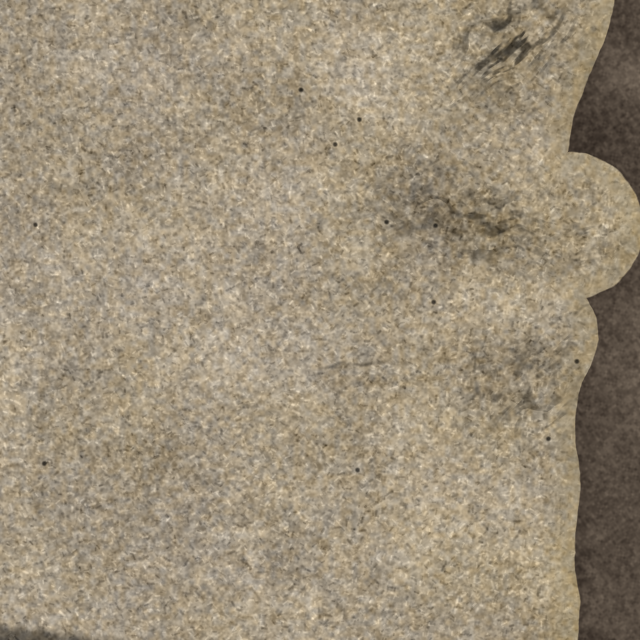
Write a WebGL 2 fragment shader that draws this texture.

```glsl
#version 300 es
precision highp float;
// Weathered, fibrous sandstone slab with a rounded lobe against dark ground.
#define STONE vec3(0.650, 0.598, 0.510)
#define WARM_RIM vec3(0.640, 0.580, 0.465)
#define GROUND vec3(0.330, 0.288, 0.248)
#define FIBRE_CELLS 105.0
#define FIBRE_GAIN 0.095
#define GRAIN_GAIN 0.30
#define PATCH_GAIN 0.16
#define CREVICE_GAIN 0.50

uniform vec2 u_resolution;
out vec4 fragColor;

float hash(vec2 p) {
    vec3 q = fract(p.xyx * vec3(0.1031, 0.1030, 0.0973));
    q += dot(q, q.yzx + 33.33);
    return fract((q.x + q.y) * q.z);
}

float noise(vec2 p) {
    vec2 i = floor(p), f = fract(p);
    f = f * f * (3.0 - 2.0 * f);
    vec2 e = vec2(0.0, 1.0);
    return mix(mix(hash(i), hash(i + e.yx), f.x),
               mix(hash(i + e.xy), hash(i + e.yy), f.x), f.y);
}

float fbm(vec2 p) {
    float sum = 0.0, gain = 0.5;
    for (int i = 0; i < 4; i++) {
        sum += gain * noise(p);
        p = mat2(1.6, 1.2, -1.2, 1.6) * p + 7.3;
        gain *= 0.5;
    }
    return sum;
}

vec2 turn(vec2 p, float a) {
    float c = cos(a), s = sin(a);
    return vec2(c * p.x + s * p.y, c * p.y - s * p.x);
}

// Soft elliptical spot, tilted by angle
float spot(vec2 p, vec2 centre, vec2 radius, float angle) {
    vec2 q = turn(p - centre, angle) / radius;
    return exp(-dot(q, q));
}

float segment(vec2 p, vec2 a, vec2 b) {
    vec2 d = b - a;
    return length(p - a - d * clamp(dot(p - a, d) / dot(d, d), 0.0, 1.0));
}

// Fine broken grooves running along one direction
float grooves(vec2 p, float angle) {
    vec2 q = turn(p, angle) * 75.0;
    q.y += 2.5 * noise(q * 0.3);
    float ridges = 0.6 * noise(q * vec2(0.4, 1.3)) + 0.4 * noise(q * vec2(1.1, 2.6) + 5.0);
    return smoothstep(0.45, 0.75, ridges);
}

// Short light and dark strands of uneven strength, one per cell
float fibres(vec2 p, float cells, float flow) {
    vec2 g = p * cells, base = floor(g);
    float sum = 0.0;
    for (int j = -1; j <= 1; j++)
    for (int i = -1; i <= 1; i++) {
        vec2 id = base + vec2(i, j);
        vec2 centre = id + vec2(hash(id + 3.1), hash(id + 19.7));
        float angle = flow + 2.6 * (hash(id + 41.3) - 0.5);
        vec2 arm = vec2(cos(angle), sin(angle)) * mix(0.1, 0.5, hash(id + 57.9));
        float d = segment(g, centre - arm, centre + arm);
        float sway = 2.0 * hash(id + 73.5) - 1.0;
        sum += 1.4 * sway * abs(sway) * (1.0 - smoothstep(0.0, 0.36, d));
    }
    return clamp(sum, -1.3, 1.5);
}

// Signed distance to the slab's right side, positive inside
float slab(vec2 p) {
    float upper = 0.888 + 0.073 * smoothstep(0.76, 1.02, p.y);
    float bump = (p.y - 0.485) / 0.065;
    float lower = 0.902 + 0.034 * exp(-bump * bump) + 0.004 * sin(p.y * 33.0);
    float side = mix(lower, upper, step(0.65, p.y)) - p.x;
    float lobe = (1.0 - length((p - vec2(0.885, 0.646)) / vec2(0.120, 0.117))) * 0.117;
    return max(side, lobe) + 0.006 * (fbm(p * 35.0) - 0.47);
}

void main() {
    vec2 p = gl_FragCoord.xy / u_resolution;
    float px = 1.0 / min(u_resolution.x, u_resolution.y);
    float inside = slab(p);
    float grain = 0.55 * noise(p * 150.0) + 0.45 * noise(turn(p, 0.6) * 270.0 + 9.0) - 0.5;

    // Broad light and shadow
    float tone = PATCH_GAIN * (fbm(p * 7.0 + 2.0) - 0.47) + 0.10 * (fbm(p * 30.0) - 0.47);
    tone -= 0.07 * spot(p, vec2(0.58, 0.76), vec2(0.24, 0.055), -0.55);
    tone -= 0.08 * spot(p, vec2(0.75, 0.645), vec2(0.17, 0.045), -0.15);
    tone -= 0.04 * spot(p, vec2(0.25, 0.78), vec2(0.15, 0.13), 0.4);
    tone -= 0.04 * spot(p, vec2(0.12, 0.25), vec2(0.17, 0.12), -0.6);
    tone -= 0.04 * spot(p, vec2(0.02, 0.96), vec2(0.13, 0.10), 0.0);
    tone -= 0.04 * spot(p, vec2(0.80, 0.38), vec2(0.10, 0.06), 0.6);
    tone += 0.05 * spot(p, vec2(0.57, 0.92), vec2(0.17, 0.13), -0.5);
    tone += 0.04 * spot(p, vec2(0.72, 0.51), vec2(0.24, 0.05), 0.12);
    tone += 0.04 * spot(p, vec2(0.65, 0.30), vec2(0.05, 0.14), 0.0);
    tone += 0.03 * spot(p, vec2(0.18, 0.61), vec2(0.13, 0.06), 0.0);

    // Fibres and grain fade on the smooth rim
    float rim = 1.0 - smoothstep(0.010, 0.060, inside);
    float flow = mix(-0.5, 0.5, smoothstep(0.2, 0.9, p.x + 0.5 * (0.5 - p.y)));
    float strands = fibres(p, FIBRE_CELLS, flow) + 0.8 * fibres(p + 5.0, FIBRE_CELLS * 1.4, flow);
    float detail = (FIBRE_GAIN * strands + GRAIN_GAIN * grain) * mix(1.0, 0.6, rim);

    // Crevices in three worn areas
    float worn = 0.8 * grooves(p, 0.8) * spot(p, vec2(0.80, 0.94), vec2(0.10, 0.065), 0.65);
    worn += 0.5 * grooves(p, -0.2) * spot(p, vec2(0.76, 0.65), vec2(0.18, 0.06), -0.15);
    worn += 0.45 * grooves(p, 0.7) * spot(p, vec2(0.84, 0.40), vec2(0.09, 0.08), 0.5);
    worn += 0.35 * spot(p, vec2(0.76, 0.90), vec2(0.03, 0.07), 0.0) * noise(p * 60.0);

    // Thin broken cracks and the dark lower left corner
    vec2 w = p + 0.010 * (vec2(noise(p * 60.0), noise(p * 60.0 + 8.0)) - 0.5);
    float crack = segment(w, vec2(0.50, 0.425), vec2(0.61, 0.438));
    crack = min(crack, segment(w, vec2(0.745, 0.385), vec2(0.745, 0.44)));
    crack = min(crack, segment(w, vec2(0.86, 0.492), vec2(0.94, 0.535)));
    worn += 0.55 * noise(p * 70.0) * (1.0 - smoothstep(0.0, 0.005, crack));
    worn += 0.6 * (1.0 - smoothstep(-0.006, 0.012, w.y - 0.018 + 0.14 * w.x));

    // Scattered pits
    vec2 cell = floor(p * 24.0);
    vec2 pit = 0.25 + 0.5 * vec2(hash(cell + 11.0), hash(cell + 29.0));
    worn += 0.9 * step(0.985, hash(cell + 83.0)) * (1.0 - smoothstep(0.03, 0.13, length(fract(p * 24.0) - pit)));

    vec3 stone = mix(STONE, WARM_RIM, 0.7 * rim);
    stone += vec3(0.006, 0.0, -0.018) * (2.0 * fbm(p * 9.0 + 4.0) - 1.4 + p.x);
    stone += vec3(0.03, 0.0, -0.05) * (noise(p * 110.0 + 31.0) - 0.5);
    stone += (tone + detail) * vec3(1.0, 0.96, 0.88);
    stone *= 1.0 - CREVICE_GAIN * min(worn * 1.4, 1.6);

    // Dark ground with a shadow beside the slab
    float soil = 0.10 * (fbm(p * 30.0) - 0.47) + 0.17 * grain;
    soil += 0.09 * spot(p, vec2(0.99, 0.88), vec2(0.05, 0.03), -0.4);
    soil += 0.04 * spot(p, vec2(0.99, 0.42), vec2(0.05, 0.12), 0.0);
    soil -= 0.05 * spot(p, vec2(0.93, 0.80), vec2(0.07, 0.05), 0.0);
    soil -= 0.05 * exp(-45.0 * abs(inside));
    vec3 ground = GROUND + soil * vec3(1.0, 0.93, 0.82);

    float cover = smoothstep(-px, px, inside);
    fragColor = vec4(clamp(mix(ground, stone, cover), 0.0, 1.0), 1.0);
}
```
